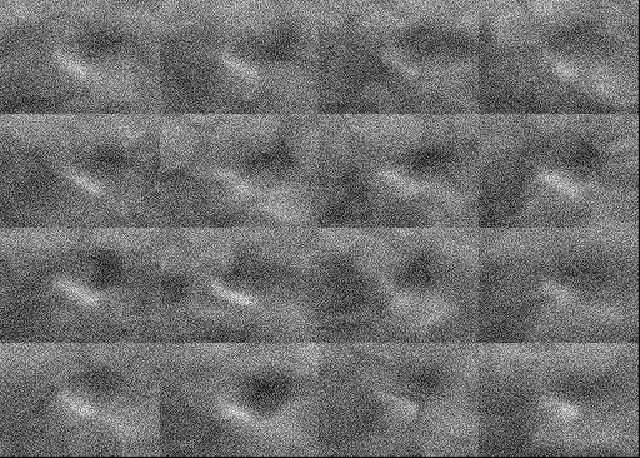
A WebGL 1 fragment shader for this texture:

```glsl
precision highp float;
// Grainy grey relief: a 4 by 4 grid of cloudy tiles, each with a dark hollow and a bright ridge.
uniform vec2 u_resolution;

#define TILES 4.0
#define GRAIN_CELLS vec2(512.0, 366.0)
#define GRAIN_AMOUNT 0.32
#define GRAIN_SHARPNESS 0.5
#define BASE_TONE 0.435
#define CLOUD_AMOUNT 0.27
#define WISP_AMOUNT 0.07
#define JITTER 0.04
#define BORDER vec2(0.00195, 0.00273)
#define TILE_ASPECT 1.4

float hash(vec2 p) {
  vec3 q = fract(vec3(p.xyx) * 0.1031);
  q += dot(q, q.yzx + 33.33);
  return fract((q.x + q.y) * q.z);
}

float valueNoise(vec2 p) {
  vec2 cell = floor(p);
  vec2 f = fract(p);
  f = f * f * (3.0 - 2.0 * f);
  float low = mix(hash(cell), hash(cell + vec2(1.0, 0.0)), f.x);
  float high = mix(hash(cell + vec2(0.0, 1.0)), hash(cell + 1.0), f.x);
  return mix(low, high, f.y);
}

float fbm(vec2 p) {
  float sum = 0.0;
  float weight = 0.5;
  for (int i = 0; i < 4; i++) {
    sum += weight * valueNoise(p);
    p = mat2(1.6, 1.2, -1.2, 1.6) * p + 17.0;
    weight *= 0.5;
  }
  return sum / 0.9375;
}

// Zero-mean speck with a triangular spread
float speck(vec2 cell) {
  return hash(cell + 3.0) + hash(cell.yx + 711.0) - 1.0;
}

// Specks less part of their neighbours, for a fine even grain
float grain(vec2 cell) {
  vec2 e = vec2(1.0, 0.0);
  float around = speck(cell + e) + speck(cell - e) + speck(cell + e.yx) + speck(cell - e.yx);
  return speck(cell) - GRAIN_SHARPNESS * 0.25 * around;
}

// Soft elliptical spot, 1 at its centre
float spot(vec2 p, vec2 centre, vec2 radii) {
  vec2 d = (p - centre) / radii;
  return exp(-dot(d, d));
}

// Soft stroke from a to b, 1 along its axis
float stroke(vec2 p, vec2 a, vec2 b, float width) {
  vec2 along = b - a;
  float t = clamp(dot(p - a, along) / dot(along, along), 0.0, 1.0);
  float d = length((p - a - along * t) * vec2(TILE_ASPECT, 1.0)) / width;
  return exp(-d * d);
}

// Shading of one tile; p runs right and down from its upper left corner
float tileTone(vec2 p, vec2 id) {
  vec2 seed = id * 23.7 + 40.0;
  vec2 shift = vec2(hash(seed), hash(seed + 5.3)) - 0.5;
  vec2 warp = vec2(valueNoise(p * 5.0 + seed), valueNoise(p * 5.0 + seed + 61.0)) - 0.5;
  vec2 q = p + shift * JITTER + warp * 0.08;

  // Shared relief
  float tone = BASE_TONE + 0.10 * (1.0 - smoothstep(0.05, 0.42, p.y));
  tone -= 0.09 * spot(q, vec2(0.12, 0.68), vec2(0.26, 0.34));
  tone -= 0.15 * spot(q, vec2(0.66, 0.37), vec2(0.17, 0.15));
  tone -= 0.05 * smoothstep(0.75, 1.0, p.y);
  tone += 0.16 * stroke(q, vec2(0.41, 0.51), vec2(0.56, 0.62), 0.07);
  tone += 0.08 * stroke(q, vec2(0.52, 0.62), vec2(0.80, 0.72), 0.13);
  tone += 0.10 * hash(seed + 9.1) * spot(q, vec2(0.85, 0.95), vec2(0.22, 0.20));

  // Clouds and thin wisps that differ between tiles
  vec2 flow = vec2(p.x * TILE_ASPECT, p.y) + warp * 0.3;
  tone += CLOUD_AMOUNT * (fbm(flow * vec2(3.0, 4.5) + seed) - 0.5);
  float ridge = 1.0 - abs(2.0 * fbm(flow * vec2(2.2, 4.0) + seed + 90.0) - 1.0);
  return tone + WISP_AMOUNT * (pow(ridge, 8.0) - 0.35);
}

void main() {
  vec2 uv = gl_FragCoord.xy / u_resolution;
  vec2 pixel = 1.0 / u_resolution;

  // Tiles fill the canvas from the upper left, short of the border
  vec2 grid = vec2(uv.x, 1.0 - uv.y) / (1.0 - BORDER) * TILES;
  vec2 id = min(floor(grid), TILES - 1.0);
  float tone = tileTone(grid - id, id) + GRAIN_AMOUNT * grain(floor(uv * GRAIN_CELLS));

  // Thin black line along the right and the bottom
  vec2 inset = vec2(1.0 - uv.x, uv.y) - BORDER;
  vec2 inside = smoothstep(-0.5 * pixel, 0.5 * pixel, inset);
  gl_FragColor = vec4(vec3(clamp(tone, 0.0, 1.0) * inside.x * inside.y), 1.0);
}
```
